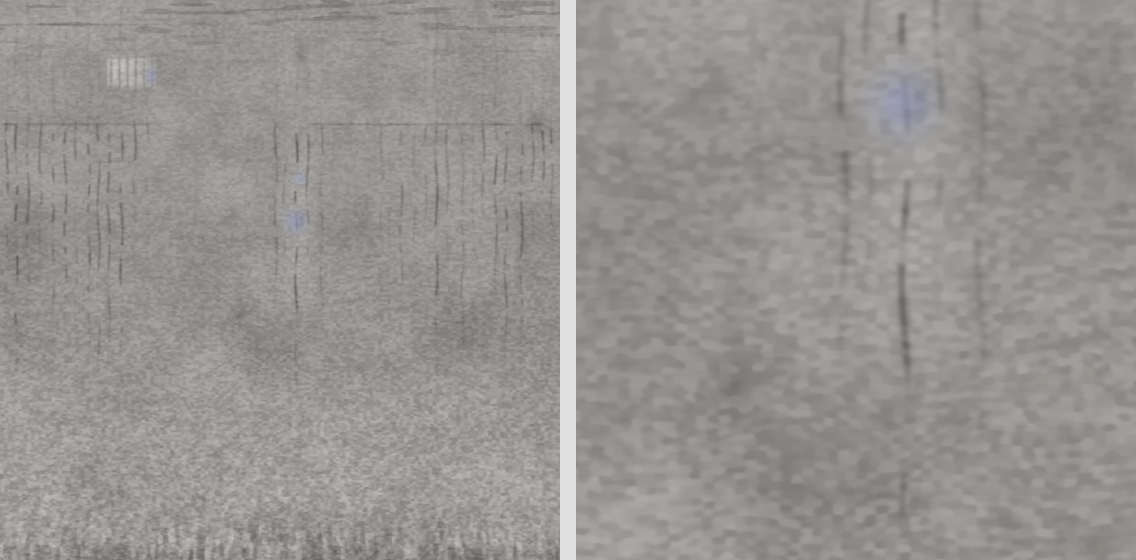
Left: the whole. Right: its middle third, enlarged.
Give the GLSL for this texture, as a WebGL 1 fragment shader.

```glsl
precision highp float;

uniform vec2 u_resolution;

const vec3 BASE = vec3(0.602, 0.592, 0.577);
const vec3 BLUE_TINT = vec3(-0.035, -0.015, 0.09);
const vec2 WEAVE_SCALE = vec2(150.0, 235.0);
const vec2 PILE_SCALE = vec2(125.0, 105.0);
const vec2 FUR_SCALE = vec2(130.0, 38.0);
const float WEAVE_TOP = 0.075;
const float WEAVE_LOW = 0.125;
const float PILE_DEPTH = 0.10;
const float MOTTLE_DEPTH = 0.055;
const float STREAK_COUNT = 48.0;
const float STREAK_WIDTH = 0.13;
const float STREAK_DEPTH = 0.17;
const float RAIL_Y = 0.778;
const float RAIL_DEPTH = 0.11;

float hash(vec2 p) {
  vec3 q = fract(vec3(p.xyx) * 0.1031);
  q += dot(q, q.yzx + 33.33);
  return fract((q.x + q.y) * q.z);
}

// Smooth cellular noise: nearby jittered cells blend their random tones
float cells(vec2 p) {
  vec2 id = floor(p);
  vec2 f = fract(p);
  float total = 0.0;
  float weight = 0.0;
  for (int j = -1; j <= 1; j++) {
    for (int i = -1; i <= 1; i++) {
      vec2 o = vec2(float(i), float(j));
      vec2 c = id + o;
      vec2 d = o + 0.2 + 0.6 * vec2(hash(c + 17.0), hash(c + 59.0)) - f;
      float w = exp(-5.0 * dot(d, d));
      total += w * hash(c);
      weight += w;
    }
  }
  return total / weight - 0.5;
}

float band(float v, float lo, float hi, float soft) {
  return smoothstep(lo - soft, lo + soft, v) * (1.0 - smoothstep(hi - soft, hi + soft, v));
}

float blob(vec2 p, vec2 center, vec2 radius) {
  vec2 d = (p - center) / radius;
  return exp(-dot(d, d));
}

float rule(float v, float at, float width) {
  float d = (v - at) / width;
  return exp(-d * d);
}

// Broken vertical streaks hanging below the rail
float streaks(vec2 p) {
  float x = p.x * STREAK_COUNT;
  float id = floor(x);
  float center = 0.5 + 0.4 * (hash(vec2(id, 3.0)) - 0.5);
  float line = rule(fract(x), center, STREAK_WIDTH);
  float strength = 0.2 + 0.8 * hash(vec2(id, 7.0));
  float foot = mix(0.28, 0.60, hash(vec2(id, 11.0)));
  float hang = smoothstep(foot - 0.08, foot + 0.22, p.y);
  hang *= mix(1.0, 0.25, smoothstep(RAIL_Y - 0.01, RAIL_Y + 0.01, p.y));
  float broken = smoothstep(-0.28, 0.2, cells(vec2(id * 3.7, p.y * 55.0)));
  float panels = band(p.x, -0.1, 0.27, 0.03) + band(p.x, 0.46, 0.575, 0.02)
    + band(p.x, 0.69, 1.1, 0.03);
  return line * strength * hang * broken * (0.12 + 0.88 * panels);
}

// Bright barred patch near the upper left
float grille(vec2 p) {
  float area = band(p.x, 0.192, 0.277, 0.004) * band(p.y, 0.845, 0.898, 0.008);
  float bars = 1.0 - 0.75 * rule(fract(p.x * 68.0), 0.5, 0.2);
  return area * bars * mix(1.0, 0.55, smoothstep(0.23, 0.27, p.x));
}

void main() {
  vec2 uv = gl_FragCoord.xy / u_resolution;
  float low = 1.0 - smoothstep(0.15, 0.75, uv.y);
  float pile = 1.0 - smoothstep(0.05, 0.42, uv.y);
  float fur = 1.0 - smoothstep(0.02, 0.10, uv.y);

  // Slightly wavy woven grain, coarser toward the bottom
  vec2 sway = 0.002 * vec2(sin(uv.y * 43.0 + 2.0 * sin(uv.x * 19.0)),
                           sin(uv.x * 51.0 + 2.0 * sin(uv.y * 23.0)));
  vec2 p = uv + sway;
  float tone = cells(p * WEAVE_SCALE) * mix(WEAVE_TOP, WEAVE_LOW, low);
  tone += cells(p * PILE_SCALE + 31.0) * PILE_DEPTH * pile;
  tone += cells(p * FUR_SCALE + 71.0) * 0.17 * fur;

  // Broad mottling and worn shadows
  tone += cells(uv * vec2(9.0, 11.0) + 5.0) * MOTTLE_DEPTH;
  tone += cells(uv * vec2(38.0, 30.0) + 13.0) * 0.035;
  tone += 0.006 * sin(uv.x * 7.0 + 2.0 * sin(uv.y * 9.0));
  tone += 0.016 * band(uv.y, 0.08, 0.30, 0.06) - 0.014 * band(uv.y, 0.34, 0.60, 0.08);
  tone -= 0.045 * blob(uv, vec2(0.05, 0.57), vec2(0.045, 0.08));
  tone -= 0.035 * blob(uv, vec2(0.47, 0.37), vec2(0.06, 0.05));
  tone -= 0.030 * blob(uv, vec2(0.63, 0.63), vec2(0.06, 0.10));
  tone -= 0.030 * blob(uv, vec2(0.80, 0.41), vec2(0.05, 0.07));
  tone -= 0.060 * blob(uv, vec2(0.427, 0.435), vec2(0.012, 0.015));
  tone -= 0.095 * blob(uv, vec2(0.537, 0.90), vec2(0.009, 0.022));
  tone -= 0.080 * blob(uv, vec2(0.956, 0.775), vec2(0.019, 0.018));
  tone -= 0.055 * (1.0 - smoothstep(0.0, 0.035, uv.y));

  // Streaks, rails and horizontal scratches
  tone += 0.035 * band(uv.x, 0.50, 0.56, 0.015) * band(uv.y, 0.46, 0.77, 0.05);
  tone -= STREAK_DEPTH * streaks(p);
  float railSpan = 0.7 * band(uv.x, -0.1, 0.28, 0.04) + band(uv.x, 0.55, 0.97, 0.01);
  float wear = 0.6 + 0.9 * cells(vec2(uv.x * 40.0, 2.0));
  tone -= RAIL_DEPTH * rule(uv.y, RAIL_Y, 0.0022) * railSpan * wear;
  tone -= 0.06 * rule(uv.y, 0.956, 0.002) * (1.0 - smoothstep(0.1, 0.5, uv.x));
  float scratches = smoothstep(0.12, 0.38, cells(uv * vec2(16.0, 150.0) + 91.0));
  tone -= scratches * (0.015 + 0.065 * smoothstep(0.86, 0.99, uv.y));

  // Pale grille and faint blue stains
  tone += 0.14 * grille(uv);
  float stain = blob(uv, vec2(0.528, 0.605), vec2(0.018, 0.018))
    + 0.7 * blob(uv, vec2(0.536, 0.682), vec2(0.012, 0.012))
    + 0.8 * blob(uv, vec2(0.270, 0.865), vec2(0.010, 0.014));

  gl_FragColor = vec4(BASE + tone + BLUE_TINT * stain, 1.0);
}
```
